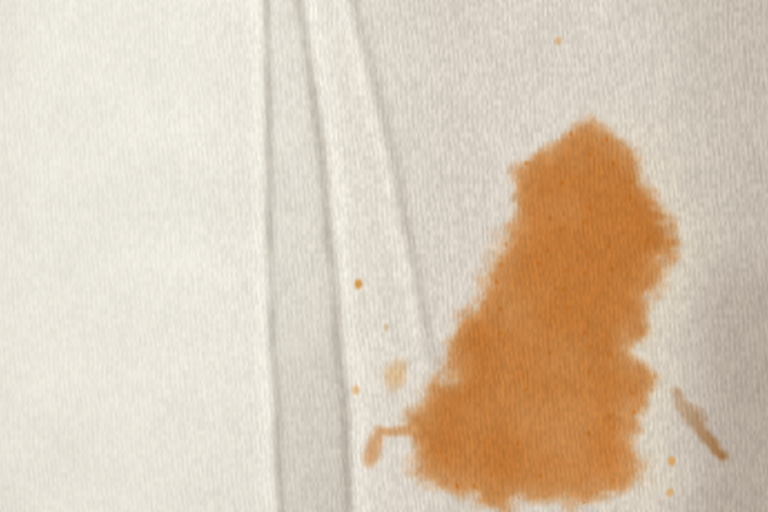
Reproduce this texture procedurally as a Shadertoy shader.

```glsl
#define CLOTH_LIGHT vec3(0.925, 0.912, 0.868)
#define CLOTH_MID vec3(0.835, 0.802, 0.755)
#define CLOTH_DARK vec3(0.68, 0.63, 0.58)
#define STAIN_CORE vec3(0.755, 0.475, 0.225)
#define STAIN_PALE vec3(0.80, 0.60, 0.40)
#define DROP_COLOR vec3(0.82, 0.56, 0.22)
#define STREAK_COLOR vec3(0.62, 0.43, 0.25)
#define RIB_COUNT 105.0
#define WEAVE_DEPTH 0.085

const int CORNERS = 19;
const vec2 outline[CORNERS] = vec2[CORNERS](
    vec2(1.15, 0.77), vec2(1.24, 0.71), vec2(1.28, 0.63), vec2(1.33, 0.52),
    vec2(1.28, 0.41), vec2(1.23, 0.31), vec2(1.29, 0.25), vec2(1.24, 0.18),
    vec2(1.26, 0.06), vec2(1.12, 0.01), vec2(0.955, 0.01), vec2(0.89, 0.04),
    vec2(0.80, 0.09), vec2(0.79, 0.16), vec2(0.86, 0.27), vec2(0.92, 0.41),
    vec2(0.975, 0.53), vec2(0.995, 0.66), vec2(1.065, 0.72));

float hash(vec2 p) {
    vec3 q = fract(p.xyx * 0.1031);
    q += dot(q, q.yzx + 33.33);
    return fract((q.x + q.y) * q.z);
}

float noise(vec2 p) {
    vec2 i = floor(p), f = fract(p);
    f = f * f * (3.0 - 2.0 * f);
    return mix(mix(hash(i), hash(i + vec2(1, 0)), f.x),
               mix(hash(i + vec2(0, 1)), hash(i + vec2(1, 1)), f.x), f.y);
}

float fbm(vec2 p) {
    float sum = 0.0, gain = 0.5;
    for (int i = 0; i < 4; i++) {
        sum += gain * noise(p);
        p = p * 2.03 + 17.0;
        gain *= 0.5;
    }
    return sum / 0.9375;
}

float segmentDistance(vec2 p, vec2 a, vec2 b) {
    vec2 d = b - a;
    return length(p - a - d * clamp(dot(p - a, d) / dot(d, d), 0.0, 1.0));
}

// Signed distance to the stain, negative inside
float stainDistance(vec2 p) {
    float dist = 10.0, side = 1.0;
    for (int i = 0, j = CORNERS - 1; i < CORNERS; j = i++) {
        vec2 a = outline[i], b = outline[j];
        dist = min(dist, segmentDistance(p, a, b));
        if ((a.y > p.y) != (b.y > p.y) &&
            p.x < (b.x - a.x) * (p.y - a.y) / (b.y - a.y) + a.x) side = -side;
    }
    return side * dist;
}

float bump(float x, float width) {
    return exp(-x * x / (width * width));
}

float drop(vec2 p, vec2 center, float radius) {
    vec2 d = (p - center) * vec2(1.0, 0.75);
    return 1.0 - smoothstep(radius * 0.2, radius * 1.3, length(d));
}

// Broad light and soft creases of the cloth
vec3 clothColor(vec2 p) {
    float shade = 0.85 * smoothstep(0.35, 0.95, p.x);
    shade += 0.22 * (1.0 - smoothstep(0.0, 0.5, p.y)) + 0.12 * smoothstep(0.08, 0.0, p.x);
    vec3 color = mix(CLOTH_LIGHT, CLOTH_MID, clamp(shade, 0.0, 1.0));
    float corner = 0.45 * smoothstep(1.15, 1.55, p.x);
    corner += 0.42 * smoothstep(1.3, 1.42, p.x) * smoothstep(0.60, 0.38, p.y);
    color = mix(color, CLOTH_DARK, min(corner, 1.0));

    float wobble = 0.008 * (noise(p * vec2(3.0, 9.0)) - 0.5);
    float a = p.x - (0.541 - 0.045 * p.y + 0.02 * p.y * p.y) - wobble;
    float b = p.x - (0.684 - 0.03 * p.y - 0.064 * p.y * p.y) - wobble;
    float c = p.x - (0.88 - 0.132 * p.y - 0.068 * p.y * p.y) - wobble;
    float low = 1.0 - smoothstep(0.1, 0.9, p.y);
    float cFade = smoothstep(0.2, 0.4, p.y);
    float worn = 0.6 + 0.7 * noise(vec2(3.0, p.y * 11.0));
    float light = 0.035 * bump(a + 0.016, 0.016) - 0.11 * worn * bump(a - 0.005, 0.009);
    light -= (0.01 + 0.045 * low) * smoothstep(0.0, 0.015, a) * smoothstep(0.02, -0.02, b);
    light += 0.04 * bump(b - 0.015, 0.020) - 0.11 * worn * bump(b + 0.006, 0.011);
    light += 0.015 * smoothstep(0.0, 0.03, b) * smoothstep(0.02, -0.02, c);
    light += cFade * (0.045 * bump(c + 0.012, 0.015) - 0.075 * bump(c - 0.010, 0.014));
    return color + light * vec3(0.96, 1.0, 1.02) + 0.04 * (fbm(p * 8.0) - 0.5);
}

void mainImage(out vec4 fragColor, in vec2 fragCoord) {
    vec2 p = fragCoord / iResolution.y;
    vec3 color = clothColor(p);

    // Pale damp rim and blotchy stain
    vec2 warp = vec2(fbm(p * 15.0), fbm(p * 15.0 + 40.0)) - 0.5;
    float dist = stainDistance(p + warp * 0.06) + 0.04 * (fbm(p * 28.0) - 0.5);
    float rim = bump(max(dist, 0.0), 0.055) * smoothstep(1.1, 1.3, p.x);
    color = mix(color, vec3(0.87, 0.83, 0.75), 0.6 * rim);
    float depth = smoothstep(0.012, -0.065, dist) * (0.45 + 0.9 * fbm(p * 10.0 + 5.0));
    depth *= 0.65 + 0.35 * smoothstep(0.0, 0.14, p.y);
    depth += 0.3 * bump(length(p - vec2(1.22, 0.58)), 0.13);
    vec3 stain = mix(STAIN_PALE, STAIN_CORE, clamp(depth, 0.0, 1.0));
    stain += 0.06 * (fbm(p * 6.0 + 9.0) - 0.5);
    color = mix(color, stain, smoothstep(0.020, -0.024, dist));

    // Scattered specks inside the stain
    vec2 cell = floor(p * 24.0);
    vec2 spot = (cell + 0.2 + 0.6 * vec2(hash(cell), hash(cell + 31.0))) / 24.0;
    float speck = drop(p, spot, 0.005) * step(0.72, hash(cell + 77.0));
    color = mix(color, vec3(0.75, 0.40, 0.08), 0.5 * speck * smoothstep(0.01, -0.01, dist));

    // Hook, streak and stray drops
    vec2 q = p + warp * 0.04;
    float hook = min(segmentDistance(q, vec2(0.727, 0.105), vec2(0.742, 0.155)),
                     segmentDistance(q, vec2(0.742, 0.155), vec2(0.81, 0.155)));
    color = mix(color, STAIN_PALE, 0.85 * smoothstep(0.022, 0.002, hook));
    float streak = segmentDistance(q, vec2(1.325, 0.23), vec2(1.415, 0.115));
    float streakInk = 0.45 + 0.4 * smoothstep(1.33, 1.41, p.x);
    color = mix(color, STREAK_COLOR, streakInk * smoothstep(0.021, 0.004, streak));
    float drops = 0.9 * drop(p, vec2(0.70, 0.445), 0.009) + 0.5 * drop(p, vec2(0.695, 0.238), 0.009);
    drops += 0.4 * drop(q, vec2(0.777, 0.265), 0.026) + 0.3 * drop(p, vec2(0.754, 0.36), 0.007);
    drops += 0.45 * drop(p, vec2(1.09, 0.92), 0.008) + 0.7 * drop(p, vec2(1.312, 0.10), 0.009);
    drops += 0.6 * drop(p, vec2(1.309, 0.038), 0.008);
    color = mix(color, DROP_COLOR, min(drops, 1.0));

    // Fine slanted knit with broken ribs
    float bend = 0.8 * noise(p * vec2(14.0, 16.0));
    float ribs = sin(6.2832 * (RIB_COUNT * (p.x + 0.08 * p.y) + bend));
    ribs *= 0.4 + 1.2 * noise(p * vec2(40.0, 60.0) + 8.0);
    float fiber = noise(p * vec2(230.0, 110.0)) + 0.5 * noise(p * vec2(110.0, 60.0)) - 0.75;
    float relief = 0.45 + 0.55 * smoothstep(0.2, 0.9, p.x);
    color *= 1.0 + WEAVE_DEPTH * (0.2 * ribs + fiber) * relief;
    fragColor = vec4(clamp(color, 0.0, 1.0), 1.0);
}
```
